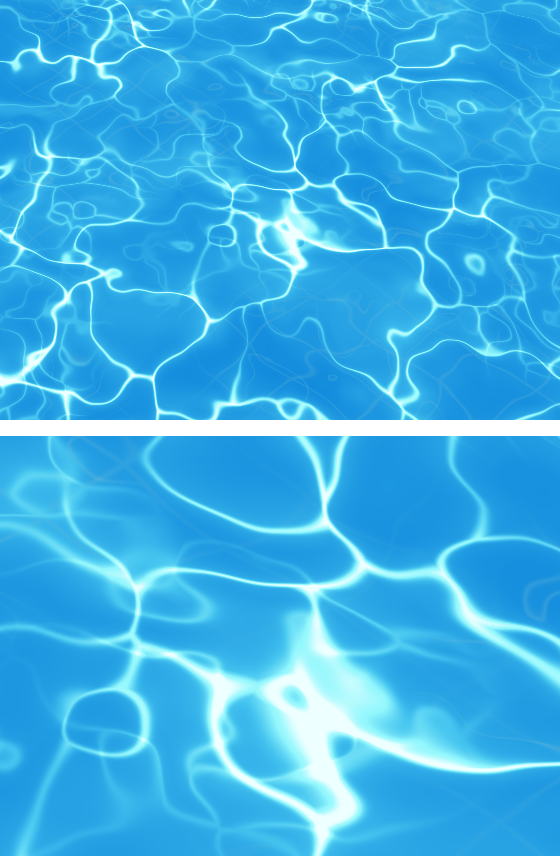
Top, the full canvas; bottom, a detail of the centre.
This texture is drawn by a Shadertoy shader. Its source:

```glsl
// Sunlit swimming pool: a receding water plane with a net of bright caustics.
// Warped cell borders give the light lines, soft noise gives the haze,
// and faint bent tile joints and wavy reflections lie beneath them.
#define CELLS 4.2        // caustic cells per canvas height, at the near edge
#define HORIZON 2.8      // height of the vanishing line
#define FLATTEN 1.15     // vertical squeeze of the water plane
#define SLANT 0.2        // downhill lean of the ripples
#define LINE_WIDTH 0.018 // half width of a main light line, in cells
#define GLOW 0.27        // soft light beside the lines
#define HAZE 0.24        // broad patches of light
#define TILES 2.6        // tile joints per cell
#define DEEP  vec3(0.075, 0.55, 0.865)
#define AQUA  vec3(0.27, 0.77, 0.94)
#define PALE  vec3(0.58, 0.97, 0.99)
#define JOINT vec3(0.42, 0.73, 0.84)

vec2 hash2(vec2 p) {
    vec3 h = fract(p.xyx * vec3(0.1031, 0.1030, 0.0973));
    h += dot(h, h.yzx + 33.33);
    return fract((h.xx + h.yz) * h.zy);
}

// Two independent channels of smooth value noise
vec2 noise2(vec2 p) {
    vec2 i = floor(p), f = fract(p);
    vec2 u = f * f * f * (f * (f * 6.0 - 15.0) + 10.0);
    vec2 low = mix(hash2(i), hash2(i + vec2(1, 0)), u.x);
    vec2 high = mix(hash2(i + vec2(0, 1)), hash2(i + vec2(1, 1)), u.x);
    return mix(low, high, u.y);
}

vec2 ripple(vec2 p, float amount) {
    vec2 bend = noise2(p * 1.1 + 7.0) - 0.5;
    bend += 0.45 * (noise2(p * 2.7 + 31.0) - 0.5);
    return p + amount * bend;
}

// x: distance to the nearest cell border, y: distance to the nearest junction
vec2 cellBorders(vec2 p) {
    vec2 i = floor(p);
    vec3 nearest = vec3(9.0);
    for (int y = -2; y <= 2; y++)
    for (int x = -2; x <= 2; x++) {
        vec2 cell = i + vec2(x, y);
        float d = length(cell + 0.1 + 0.8 * hash2(cell) - p);
        if (d < nearest.x) nearest = vec3(d, nearest.xy);
        else if (d < nearest.y) nearest = vec3(nearest.x, d, nearest.y);
        else nearest.z = min(nearest.z, d);
    }
    return 0.5 * (nearest.yz - nearest.x);
}

float softLine(float d, float width) {
    return exp(-d * d / (width * width));
}

// Thin curves along one level of a noise field
float wavyCurve(vec2 p, float width) {
    return softLine(abs(noise2(p).x - 0.5), width);
}

vec3 waterColour(float light) {
    vec3 colour = mix(DEEP, AQUA, clamp(light * 2.0, 0.0, 1.0));
    colour = mix(colour, PALE, clamp(light * 2.0 - 1.0, 0.0, 1.0));
    return mix(colour, vec3(0.93, 1.0, 1.0), smoothstep(1.0, 1.6, light));
}

void mainImage(out vec4 fragColor, in vec2 fragCoord) {
    vec2 uv = fragCoord / iResolution.y;
    float centre = 0.5 * iResolution.x / iResolution.y;

    // Water plane seen in mild perspective
    float depth = HORIZON / (HORIZON - uv.y);
    vec2 plane = CELLS * vec2((uv.x - centre) * depth, HORIZON * depth * FLATTEN);
    plane.y += SLANT * plane.x;
    plane += 40.0;

    // Main net: uneven strength, thickened where lines meet
    vec2 bent = ripple(plane, 1.0);
    vec2 border = cellBorders(bent * 0.95);
    vec2 vary = noise2(plane * 0.9 + 13.0);
    float strength = smoothstep(0.15, 0.8, vary.x);
    float junction = exp(-border.y * 13.0);
    float width = LINE_WIDTH * depth * (0.7 + 0.5 * vary.y + 1.2 * junction * strength);
    float net = softLine(border.x, width) * (0.2 + 0.65 * strength);
    net *= 1.0 + 0.7 * junction;
    float glow = exp(-border.x * 9.0) * (0.35 + 0.8 * strength);

    // Second net: finer, fainter and more twisted
    vec2 twisted = ripple(plane * 1.25 + 90.0, 1.7);
    float fine = cellBorders(twisted).x;
    float patchy = smoothstep(0.4, 0.85, noise2(plane * 0.8 + 57.0).y);
    float fineNet = patchy * (0.3 * softLine(fine, 0.03 * depth) + 0.2 * exp(-fine * 10.0));

    // Broad haze with streaks along the ripples
    vec2 cloud = noise2(bent * vec2(0.8, 1.3) + 71.0);
    float streak = noise2(bent * vec2(1.8, 4.0) + 17.0).x;
    float haze = HAZE * (cloud.x * cloud.x + 0.35 * cloud.y * streak);
    float light = haze + GLOW * glow + fineNet + net + 0.05 * (uv.y - 0.5);

    // Bent tile joints and loose reflections below the light
    vec2 floorPos = ripple(plane, 0.35);
    vec2 tile = mat2(0.8, 0.6, -0.6, 0.8) * floorPos * TILES * 0.7;
    vec2 joint = abs(fract(tile) - 0.5);
    float joints = softLine(min(joint.x, joint.y), 0.022 * depth);
    joints *= smoothstep(0.35, 0.75, noise2(plane * 0.7 + 5.0).x);
    float curves = wavyCurve(twisted * vec2(1.1, 1.5) + 23.0, 0.016 * depth);
    curves *= smoothstep(0.4, 0.7, vary.y);

    vec3 colour = waterColour(max(light, 0.0));
    float faint = 0.24 * joints + 0.3 * curves;
    colour = mix(colour, JOINT, faint * (1.0 - smoothstep(0.3, 0.7, light)));
    fragColor = vec4(colour, 1.0);
}
```
